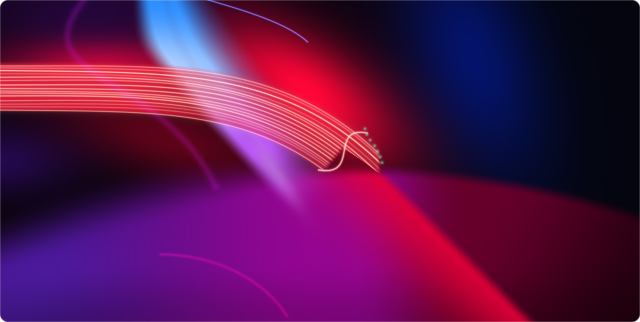
Reproduce this background procedurally as a Shadertoy shader.

```glsl
// Long-exposure light painting: a striped red ribbon crosses a blue-white beam
// above a violet haze. Soft masks build the haze and beams, curved coordinates
// carry the ribbon strands, and sampled Bezier curves draw the fine trails.

const vec3 NIGHT = vec3(0.045, 0.012, 0.055);
const vec3 NAVY = vec3(0.0, 0.055, 0.36);
const vec3 INDIGO = vec3(0.25, 0.07, 0.50);
const vec3 MAGENTA = vec3(0.58, 0.02, 0.57);
const vec3 MAROON = vec3(0.40, 0.0, 0.17);
const vec3 RED = vec3(0.95, 0.01, 0.16);
const vec3 HOT_PINK = vec3(1.0, 0.60, 0.50);
const vec3 SKY = vec3(0.18, 0.56, 1.0);
const vec3 ICE = vec3(0.74, 0.84, 1.0);
const vec3 VIOLET = vec3(0.72, 0.32, 0.95);

float hash(float n) { return fract(sin(n * 127.1) * 43758.5453); }

float noise(float x) {
    float f = fract(x);
    return mix(hash(floor(x)), hash(floor(x) + 1.0), f * f * (3.0 - 2.0 * f));
}

float blob(vec2 p, vec2 center, vec2 radius, float angle) {
    float c = cos(angle), s = sin(angle);
    vec2 q = mat2(c, -s, s, c) * (p - center) / radius;
    return exp(-dot(q, q));
}

vec3 screenBlend(vec3 base, vec3 light) {
    return 1.0 - (1.0 - base) * (1.0 - clamp(light, 0.0, 1.0));
}

float segmentDistance(vec2 p, vec2 a, vec2 b) {
    vec2 d = b - a;
    return length(p - a - d * clamp(dot(p - a, d) / dot(d, d), 0.0, 1.0));
}

vec2 bezier(vec2 a, vec2 b, vec2 c, vec2 d, float t) {
    float s = 1.0 - t;
    return s * s * s * a + 3.0 * s * s * t * b + 3.0 * s * t * t * c + t * t * t * d;
}

float trail(vec2 p, vec2 a, vec2 b, vec2 c, vec2 d, float width) {
    float nearest = 9.0;
    vec2 last = a;
    for (int i = 1; i <= 20; i++) {
        vec2 next = bezier(a, b, c, d, float(i) / 20.0);
        nearest = min(nearest, segmentDistance(p, last, next));
        last = next;
    }
    return exp(-nearest * nearest / (width * width));
}

// Dark surroundings with navy and red glows
vec3 backdrop(vec2 p) {
    vec3 color = mix(NIGHT, vec3(0.015, 0.02, 0.055), smoothstep(1.1, 1.5, p.x));
    color += NAVY * blob(p, vec2(1.47, 0.82), vec2(0.19, 0.38), 0.35);
    color += vec3(0.09, 0.01, 0.17) * blob(p, vec2(0.28, 0.96), vec2(0.35, 0.16), 0.0);
    color += vec3(0.09, 0.02, 0.24) * blob(p, vec2(0.0, 0.50), vec2(0.22, 0.10), 0.0);
    color += vec3(0.32, 0.0, 0.04) * blob(p, vec2(0.52, 0.57), vec2(0.36, 0.12), -0.3);
    color += vec3(0.60, 0.0, 0.10) * blob(p, vec2(0.33, 0.80), vec2(0.32, 0.075), 0.0);
    return color + RED * blob(p, vec2(0.96, 0.71), vec2(0.32, 0.15), -0.6);
}

// Domed haze and the red diagonal inside it
vec3 addHaze(vec3 base, vec2 p) {
    float crest = 0.47 - 0.185 * (p.x - 1.1) * (p.x - 1.1);
    float softness = mix(0.10, 0.025, smoothstep(0.4, 1.2, p.x));
    float mask = smoothstep(-softness, softness, crest - p.y);
    vec3 haze = mix(INDIGO, MAGENTA, smoothstep(0.1, 1.0, p.x));
    haze = mix(haze, MAROON, smoothstep(1.1, 1.45, p.x));
    haze *= 1.0 - 0.65 * smoothstep(1.4, 2.1, p.x - 0.5 * p.y + 0.1);
    haze *= 0.82 + 0.18 * smoothstep(0.0, 0.2, p.y);
    haze += vec3(0.05, 0.03, 0.12) * blob(p, vec2(0.1, 0.12), vec2(0.35, 0.14), 0.3);
    float inside = 1.667 - 1.0 * p.y - p.x;
    float diagonal = smoothstep(-0.01, 0.05, inside) * exp(-inside * inside / 0.055);
    haze = mix(haze, vec3(0.90, 0.0, 0.22), 0.92 * diagonal);
    return mix(base, haze, mask);
}

// Bent blue beam, cooling from sky blue to violet
vec3 addBeam(vec3 base, vec2 p) {
    float depth = 1.0 - p.y;
    float bend = depth - 0.14;
    float left = 0.41 + 0.465 * (bend + sqrt(bend * bend + 0.003));
    float u = (p.x - left) / (0.65 + 0.73 * depth - left);
    float mask = smoothstep(-0.03, 0.22, u) * (1.0 - smoothstep(0.45, 1.08, u));
    mask *= 1.0 - smoothstep(0.48, 0.70, depth + 0.10 * u);
    mask *= 0.82 + 0.28 * noise(u * 7.0 + depth * 1.5);
    vec3 tint = mix(SKY, ICE, smoothstep(0.0, 0.22, depth) * (1.0 - 0.5 * u));
    tint = mix(tint, VIOLET, smoothstep(0.25, 0.50, depth + 0.12 * u));
    float core = blob(p, vec2(0.86, 0.46), vec2(0.025, 0.11), 0.62);
    vec3 color = mix(base, tint, clamp(mask * 1.1, 0.0, 1.0));
    return screenBlend(color, vec3(0.45, 0.40, 0.75) * core * 0.6);
}

// Strands between two falling curves, ending at a hook and a tip
vec3 addRibbon(vec3 base, vec2 p, float width) {
    float x4 = p.x * p.x * p.x * p.x;
    float bottom = 0.657 - 0.185 * x4;
    float span = 0.145 + 0.043 * x4;
    float v = (p.y - bottom) / span;
    float slope = 0.65 * p.x * p.x * p.x;
    float scale = span / sqrt(1.0 + slope * slope);
    float end = mix(1.005 + 0.1 * v, 1.18, smoothstep(0.58, 0.72, v));
    float mask = 1.0 - smoothstep(end - 0.01, end + 0.005, p.x);
    float body = smoothstep(-0.04, 0.05, v) * (1.0 - smoothstep(0.9, 1.08, v));
    vec3 color = mix(base, RED, body * mask * mix(0.8, 0.42, smoothstep(0.4, 0.7, p.x)));
    for (int i = 0; i < 15; i++) {
        float id = float(i);
        float lane = (id + 0.7 * hash(id + 3.0)) / 14.7;
        float d = (v - lane + 0.015 * sin(p.x * 4.0 + id)) * scale;
        float glow = exp(-d * d / (width * width)) + 0.25 * exp(-abs(d) / 0.008);
        color = screenBlend(color, HOT_PINK * glow * mask * (0.35 + 0.6 * hash(id + 8.0)));
    }
    return color;
}

void mainImage(out vec4 fragColor, in vec2 fragCoord) {
    vec2 p = fragCoord / iResolution.y;
    float pixel = 1.0 / iResolution.y;
    float fine = max(0.0025, 0.7 * pixel);
    vec3 color = addRibbon(addBeam(addHaze(backdrop(p), p), p), p, fine);

    // Fine trails and the hook
    float hook = trail(p, vec2(0.99, 0.472), vec2(1.12, 0.45), vec2(1.02, 0.61), vec2(1.14, 0.587), fine * 1.3);
    float blue = trail(p, vec2(0.63, 1.005), vec2(0.75, 0.97), vec2(0.89, 0.93), vec2(0.955, 0.87), fine);
    float arc = trail(p, vec2(0.26, 1.0), vec2(0.06, 0.75), vec2(0.50, 0.78), vec2(0.67, 0.42), 0.012);
    float pink = trail(p, vec2(0.50, 0.21), vec2(0.68, 0.21), vec2(0.83, 0.12), vec2(0.89, 0.02), 0.005);
    color = screenBlend(color, vec3(1.0, 0.75, 0.62) * hook * 0.9);
    color = screenBlend(color, vec3(0.25, 0.45, 1.0) * blue * 0.85);
    color = screenBlend(color, vec3(0.35, 0.03, 0.40) * arc * 0.5 + vec3(0.7, 0.0, 0.25) * pink * 0.5);

    // Green sparks down the ribbon tip
    for (int i = 0; i < 7; i++) {
        float t = float(i) / 6.0;
        vec2 spark = vec2(1.13 + 0.055 * t + 0.008 * hash(t + 2.0), 0.60 - 0.105 * t);
        color = mix(color, vec3(0.45, 0.85, 0.70), 0.7 * blob(p, spark, vec2(0.005), 0.0));
    }

    // Rounded white corners
    vec2 halfSize = 0.5 * iResolution.xy / iResolution.y;
    float corner = length(max(abs(p - halfSize) - halfSize + 0.026, 0.0)) - 0.026;
    color = mix(color, vec3(1.0), smoothstep(-pixel, pixel, corner));
    fragColor = vec4(clamp(color, 0.0, 1.0), 1.0);
}
```
